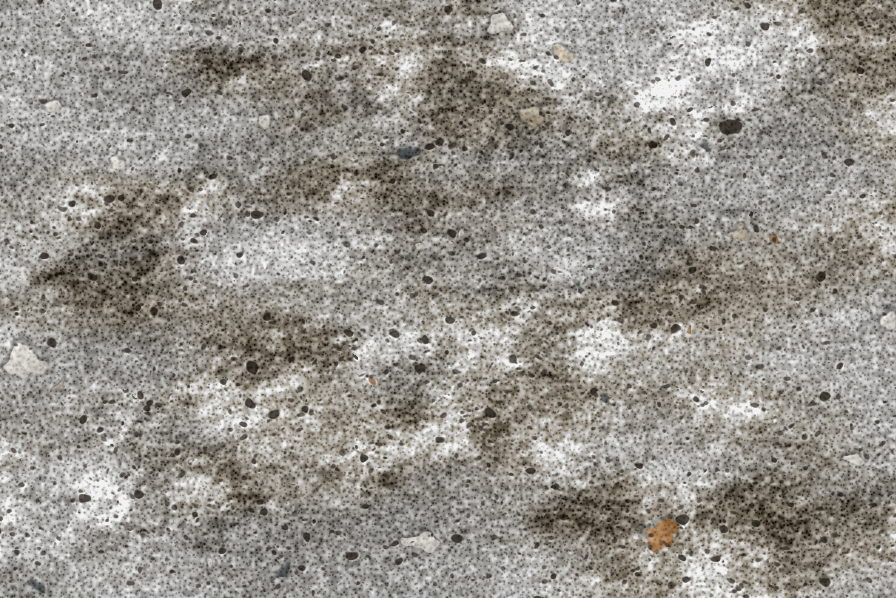
This texture is drawn by a WebGL 2 fragment shader. Its source:

```glsl
#version 300 es
precision highp float;
// Weathered concrete: banded grey and brown, rough patches, pits and embedded pebbles.

#define BASE_TONE 0.605
#define STAIN_TONE 0.55
#define GRAIN 0.30
#define GRAIN_FREQ 210.0
#define PORE_FREQ 125.0
#define RELIEF 1.75
#define RELIEF_FREQ 15.0
#define PIT_DEPTH 0.44
#define PEBBLE_FREQ 5.5
#define PEBBLE_SHARE 0.55
#define LIGHT vec2(-0.35, 0.94)

uniform vec2 u_resolution;
out vec4 fragColor;

vec3 hash3(vec2 p) {
    vec3 q = fract(p.xyx * vec3(0.1031, 0.1030, 0.0973));
    q += dot(q, q.yxz + 33.33);
    return fract((q.xxy + q.yzz) * q.zyx);
}

float noise(vec2 p) {
    vec2 i = floor(p), f = fract(p);
    f = f * f * (3.0 - 2.0 * f);
    float low = mix(hash3(i).x, hash3(i + vec2(1, 0)).x, f.x);
    float high = mix(hash3(i + vec2(0, 1)).x, hash3(i + vec2(1, 1)).x, f.x);
    return mix(low, high, f.y);
}

float fbm(vec2 p) {
    float sum = 0.0, amp = 0.5;
    for (int i = 0; i < 5; i++) {
        sum += amp * noise(p);
        p = mat2(1.6, 1.2, -1.2, 1.6) * p + 17.3;
        amp *= 0.52;
    }
    return sum;
}

// Distance to the nearest scattered point, in cells.
float cellular(vec2 p) {
    vec2 cell = floor(p);
    float nearest = 2.0;
    for (int y = -1; y <= 1; y++)
    for (int x = -1; x <= 1; x++) {
        vec2 id = cell + vec2(x, y);
        nearest = min(nearest, length(id + hash3(id + 71.0).xy - p));
    }
    return nearest;
}

// Coverage of scattered holes; radii are skewed towards small ones.
float pits(vec2 p, float freq, float share, float radius) {
    float edge = freq / u_resolution.y, cover = 0.0;
    vec2 cell = floor(p * freq);
    for (int y = -1; y <= 1; y++)
    for (int x = -1; x <= 1; x++) {
        vec2 id = cell + vec2(x, y);
        vec3 rnd = hash3(id + freq), form = hash3(id + 40.0 + freq);
        vec2 d = (id + rnd.xy - p * freq) * vec2(0.75 + 0.4 * form.y, 1.1);
        float r = radius * (0.3 + 0.7 * form.x * form.x);
        float hole = 1.0 - smoothstep(r - edge, r + edge, length(d));
        cover = max(cover, hole * step(rnd.z, share));
    }
    return cover;
}

float allPits(vec2 p, float rough) {
    float fine = pits(p, 62.0, 0.16 + 0.25 * rough, 0.30);
    float middle = pits(p, 25.0, 0.20 + 0.12 * rough, 0.21);
    return max(max(fine * 0.8, middle), pits(p, 8.0, 0.13, 0.13));
}

vec3 pebbleColor(float pick) {
    vec3 color = mix(vec3(0.80, 0.79, 0.76), vec3(0.68, 0.63, 0.56), step(0.3, pick));
    color = mix(color, vec3(0.55, 0.37, 0.20), step(0.52, pick));
    return mix(color, vec3(0.29, 0.31, 0.32), step(0.78, pick));
}

void main() {
    vec2 p = gl_FragCoord.xy / u_resolution.y;
    vec2 warp = vec2(noise(p * 75.0), noise(p * 75.0 + 50.0)) - 0.5;

    // Broad horizontal stains and the rough zones that follow them
    float wave = sin(p.y * 15.0 + 1.3 * sin(p.x * 2.1) + 0.6) + 0.6 * sin(p.y * 31.0 - p.x * 2.7);
    float stain = fbm(p * vec2(2.0, 4.6) + 3.7) - 0.48 + 0.035 * wave;
    float patches = fbm(p * vec2(4.0, 6.5) + 21.0) - 0.48;
    float rough = smoothstep(-0.06, 0.20, 0.75 * stain + patches);
    float brown = smoothstep(-0.10, 0.17, stain + 0.3 * patches);
    float cloud = fbm(p * vec2(4.5, 7.0) + 63.0) - 0.48;

    // Surface tone with sandy grain and tiny pores
    float tone = BASE_TONE - STAIN_TONE * 0.5 * stain + STAIN_TONE * 0.6 * cloud - 0.035 * brown;
    tone += 0.07 * (noise(p * vec2(9.0, 110.0)) - 0.5);
    tone += GRAIN * (noise(p * GRAIN_FREQ) - 0.5) + 0.16 * (noise(p * 95.0 + 9.0) - 0.5);
    float pore = cellular(p * PORE_FREQ);
    tone += 0.17 * (pore - 0.42) - 0.16 * (1.0 - smoothstep(0.08, 0.30, pore));

    // Crumbled relief lit from above, with pale exposed plaster
    vec2 q = p * RELIEF_FREQ * vec2(0.85, 1.15);
    float slope = fbm(q) - fbm(q + LIGHT * 0.11);
    float crumb = fbm(p * 12.0 + 90.0);
    tone += RELIEF * slope * (0.22 + 0.78 * rough);
    tone += rough * (0.20 * smoothstep(0.50, 0.64, crumb) - 0.12 * smoothstep(0.48, 0.34, crumb));

    // Warm shadows and stains, neutral highlights
    float warmth = (0.35 + 0.95 * brown) * (1.0 - smoothstep(0.56, 0.84, tone));
    vec3 color = tone * vec3(1.0, 1.0, 0.995) + warmth * vec3(0.024, 0.0, -0.038);

    // Pebbles with broken outlines and a shadowed socket
    vec2 g = p * PEBBLE_FREQ + warp * 0.08 + 0.16 * (vec2(noise(p * 24.0), noise(p * 24.0 + 8.0)) - 0.5);
    vec2 cell = floor(g);
    float edge = 1.5 * PEBBLE_FREQ / u_resolution.y;
    for (int y = -1; y <= 1; y++)
    for (int x = -1; x <= 1; x++) {
        vec2 id = cell + vec2(x, y);
        vec3 rnd = hash3(id + 11.0), form = hash3(id + 135.0);
        vec2 d = (g - id - rnd.xy) * vec2(0.8 + 0.3 * form.z, 1.1);
        float r = 0.035 + 0.12 * form.x * form.x * form.x;
        float present = step(rnd.z, PEBBLE_SHARE);
        float socket = 1.0 - smoothstep(r, r * 1.5, length(d - LIGHT * r * 0.25));
        float body = 1.0 - smoothstep(r - edge, r + edge, length(d));
        vec3 stone = pebbleColor(form.y) + 0.45 * (tone - 0.56) + 0.06 * dot(d, LIGHT) / r;
        color *= 1.0 - 0.28 * socket * present;
        color = mix(color, stone, body * present * 0.92);
    }

    // Pits: dark inside, with a lit lower rim
    vec2 pp = p + warp * 0.007;
    float pit = allPits(pp, rough);
    float rim = max(allPits(pp + LIGHT * 0.005, rough) - pit, 0.0);
    color += 0.10 * rim;
    color = mix(color, vec3(0.17, 0.15, 0.125) + 0.2 * (tone - 0.5), pit * PIT_DEPTH * 2.0);

    fragColor = vec4(clamp(color, vec3(0.07, 0.06, 0.045), vec3(0.95)), 1.0);
}
```
